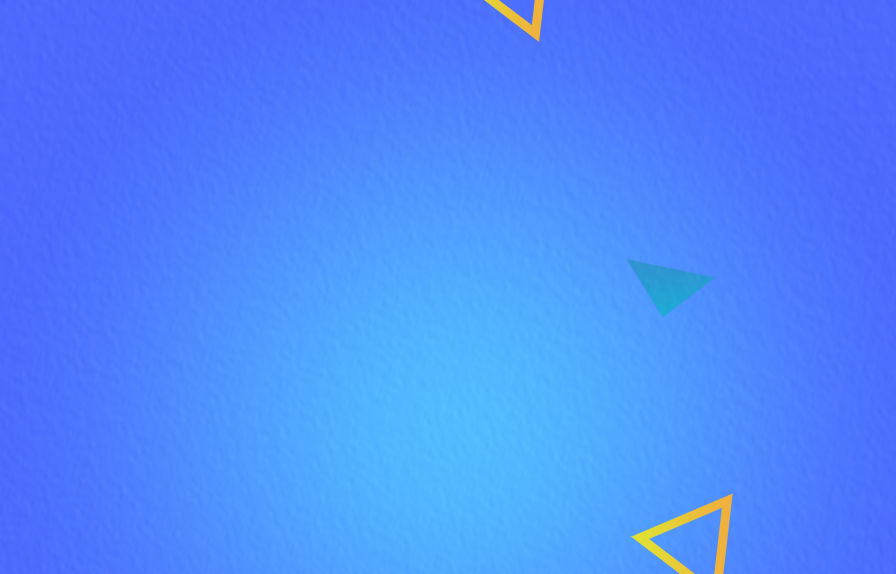
Reproduce this background procedurally as a WebGL 1 fragment shader.

```glsl
precision highp float;

uniform vec2 u_resolution;

// Lengths are in canvas heights
const vec2 GLOW_CENTER = vec2(0.803, 0.258);
const float GLOW_RADIUS = 0.89;
const vec3 GLOW_COLOR = vec3(0.322, 0.733, 0.998);
const vec3 EDGE_COLOR = vec3(0.300, 0.412, 0.995);

const vec2 FRAME_LEFT = vec2(1.0996, 0.0650);
const vec2 FRAME_BOTTOM = vec2(1.2541, -0.0528);
const vec2 FRAME_RIGHT = vec2(1.2764, 0.1402);
const vec2 FRAME_SHIFT = vec2(-0.3150, 0.9797);
const float FRAME_WIDTH = 0.0158;
const vec3 FRAME_YELLOW = vec3(0.88, 0.88, 0.20);
const vec3 FRAME_ORANGE = vec3(0.94, 0.69, 0.24);

const vec2 TEAL_LEFT = vec2(1.0915, 0.5488);
const vec2 TEAL_BOTTOM = vec2(1.1545, 0.4472);
const vec2 TEAL_RIGHT = vec2(1.2459, 0.5163);
const vec3 TEAL_TOP = vec3(0.19, 0.58, 0.82);
const vec3 TEAL_BASE = vec3(0.12, 0.66, 0.84);

const vec2 GRAIN_SCALE = vec2(120.0, 75.0);
const vec2 GRAIN_LIGHT = vec2(0.0030, 0.0022);
const float GRAIN_STRENGTH = 0.035;

float hash(vec2 p) {
  return fract(sin(dot(p, vec2(127.1, 311.7))) * 43758.545);
}

float noise(vec2 p) {
  vec2 cell = floor(p);
  vec2 f = fract(p);
  f = f * f * (3.0 - 2.0 * f);
  float low = mix(hash(cell), hash(cell + vec2(1.0, 0.0)), f.x);
  float high = mix(hash(cell + vec2(0.0, 1.0)), hash(cell + 1.0), f.x);
  return mix(low, high, f.y);
}

// Paper height: two slanted layers of noise
float paperHeight(vec2 p) {
  vec2 q = p * GRAIN_SCALE;
  return 0.6 * noise(q + vec2(0.4 * q.y, 0.0))
       + 0.4 * noise(1.6 * q - vec2(0.7 * q.y, 19.0));
}

// Signed distance to the line a-b, negative on its left
float edgeDistance(vec2 p, vec2 a, vec2 b) {
  vec2 d = b - a;
  return dot(p - a, normalize(vec2(d.y, -d.x)));
}

// Sharp-cornered triangle with counterclockwise vertices
float triangle(vec2 p, vec2 a, vec2 b, vec2 c) {
  return max(edgeDistance(p, a, b),
             max(edgeDistance(p, b, c), edgeDistance(p, c, a)));
}

float coverage(float dist) {
  float pixel = 1.0 / u_resolution.y;
  return 1.0 - smoothstep(-0.7 * pixel, 0.7 * pixel, dist);
}

void main() {
  vec2 p = gl_FragCoord.xy / u_resolution.y;

  // Radial glow
  float falloff = smoothstep(0.0, GLOW_RADIUS, distance(p, GLOW_CENTER));
  vec3 color = mix(GLOW_COLOR, EDGE_COLOR, falloff);

  // Solid teal triangle
  float teal = triangle(p, TEAL_LEFT, TEAL_BOTTOM, TEAL_RIGHT);
  float tealBlend = smoothstep(TEAL_LEFT.y, TEAL_BOTTOM.y, p.y);
  color = mix(color, mix(TEAL_TOP, TEAL_BASE, tealBlend), coverage(teal));

  // Embossed paper grain
  float relief = paperHeight(p + GRAIN_LIGHT) - paperHeight(p - GRAIN_LIGHT);
  color += GRAIN_STRENGTH * relief * vec3(0.7, 1.0, 0.3);

  // Two yellow frames
  for (int i = 0; i < 2; i++) {
    vec2 q = p - float(i) * FRAME_SHIFT;
    float solid = triangle(q, FRAME_LEFT, FRAME_BOTTOM, FRAME_RIGHT);
    float frame = max(solid, -solid - FRAME_WIDTH);
    float blend = smoothstep(FRAME_LEFT.x, FRAME_RIGHT.x, q.x);
    color = mix(color, mix(FRAME_YELLOW, FRAME_ORANGE, blend), coverage(frame));
  }

  gl_FragColor = vec4(clamp(color, 0.0, 1.0), 1.0);
}
```
